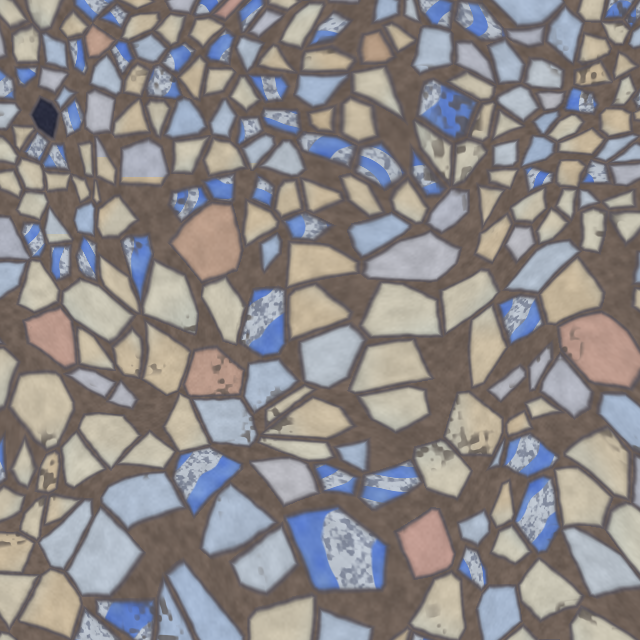
Reproduce this texture procedurally as a Shadertoy shader.

```glsl
// Broken-tile mosaic: cream, pale blue and painted shards set in brown grout.
// A weighted Voronoi diagram, denser toward the top, gives the shards;
// random straight cuts sharpen them, noise adds glaze, speckle and dirt.

const float CELLS = 10.0;

float hash(vec2 p) {
    return fract(sin(dot(p, vec2(127.1, 311.7))) * 43758.5453);
}

vec2 hash2(vec2 p) {
    return vec2(hash(p), hash(p + 17.3));
}

float noise(vec2 p) {
    vec2 i = floor(p), f = fract(p);
    f = f * f * (3.0 - 2.0 * f);
    return mix(mix(hash(i), hash(i + vec2(1, 0)), f.x),
               mix(hash(i + vec2(0, 1)), hash(i + vec2(1, 1)), f.x), f.y);
}

// Seed i of a grid cell: position, Voronoi weight, size (0 when unused).
// Split cells hold four small seeds, the others one large seed.
vec4 seed(vec2 cell, int i) {
    float crowding = 0.13 + 0.8 * smoothstep(0.55, 0.82, (cell.y + 0.5) / CELLS);
    bool split = hash(cell + 4.7) < crowding;
    if (i > 0 && !split) return vec4(0);
    float size = split ? 0.5 : 1.0;
    vec2 sub = vec2(i % 2, i / 2);
    vec2 jitter = hash2(cell * 2.0 + sub + 0.37) - 0.5;
    vec2 pos = cell + (sub + 0.5 + 0.85 * jitter) * size;
    float weight = (hash(cell * 2.0 + sub + 8.1) - 0.4) * 0.2 * size * size;
    return vec4(pos, weight, size);
}

// Colour of one shard; rel is the offset from its seed, id a random key.
vec3 shardColor(vec2 p, vec2 rel, vec2 id, float size, float height) {
    float kind = hash(id + 2.3), tone = hash(id + 5.9);
    float angle = 6.2832 * hash(id + 7.7);
    float along = dot(rel, vec2(cos(angle), sin(angle))) / size;
    float across = dot(rel, vec2(-sin(angle), cos(angle))) / size;
    float creamShare = mix(0.58, 0.42, smoothstep(0.6, 0.9, height));
    vec3 cream = mix(vec3(0.77, 0.70, 0.59), vec3(0.78, 0.77, 0.71), tone);
    vec3 pale = mix(vec3(0.63, 0.70, 0.80), vec3(0.72, 0.75, 0.78), tone);
    vec3 col;
    if (kind < creamShare) {
        col = mix(cream, vec3(0.72, 0.76, 0.75), 0.4 * smoothstep(0.0, 0.6, along));
    } else if (kind < 0.77) {
        col = mix(pale, vec3(0.70, 0.68, 0.70), 0.6 * step(0.7, hash(id + 3.1)));
    } else if (kind < 0.955) {
        // Speckled white glaze with curved blue brush bands
        float speckle = noise(p * 15.0) * 0.6 + noise(p * 28.0) * 0.4;
        col = mix(vec3(0.50, 0.53, 0.60), vec3(0.73, 0.76, 0.80), smoothstep(0.25, 0.6, speckle));
        float curve = along + across * across * (tone - 0.5) * 2.0 + 0.12 * noise(p * 4.0);
        float band = sin(curve * mix(5.0, 10.0, tone) + 6.0 * hash(id + 9.2));
        vec3 blue = mix(vec3(0.34, 0.47, 0.79), vec3(0.46, 0.58, 0.80), noise(p * 5.0));
        col = mix(col, blue, smoothstep(-0.05, 0.2, band));
    } else if (kind < 0.99) {
        col = mix(vec3(0.75, 0.60, 0.57), vec3(0.70, 0.60, 0.51), tone);
    } else {
        col = vec3(0.17, 0.18, 0.25);
    }
    // Mottling and sparse dirt
    col *= 0.95 + 0.10 * noise(p * 6.0);
    float dirt = smoothstep(0.74, 0.9, noise(p * 1.7 + 40.0)) * smoothstep(0.45, 0.75, noise(p * 11.0));
    return mix(col, vec3(0.36, 0.33, 0.31), 0.75 * dirt);
}

void mainImage(out vec4 fragColor, in vec2 fragCoord) {
    vec2 uv = fragCoord / iResolution.y;
    vec2 p = uv * CELLS;
    p += vec2(noise(p * 0.45), noise(p * 0.45 + 31.0)) - 0.5;
    vec2 home = floor(p);

    // Owning seed
    vec4 own = vec4(0);
    float nearest = 1e3;
    for (int y = -2; y <= 2; y++)
    for (int x = -2; x <= 2; x++)
    for (int i = 0; i < 4; i++) {
        vec4 s = seed(home + vec2(x, y), i);
        if (s.w == 0.0) break;
        vec2 r = s.xy - p;
        float power = dot(r, r) - s.z;
        if (power < nearest) { nearest = power; own = s; }
    }

    // Distance to the closest border with a neighbour
    float d = 1e3;
    for (int y = -2; y <= 2; y++)
    for (int x = -2; x <= 2; x++)
    for (int i = 0; i < 4; i++) {
        vec4 s = seed(home + vec2(x, y), i);
        if (s.w == 0.0) break;
        float gap = length(s.xy - own.xy);
        if (gap < 1e-3) continue;
        vec2 r = s.xy - p;
        d = min(d, (dot(r, r) - s.z - nearest) / (2.0 * gap));
    }

    // Random straight cuts, then the inset for the grout
    vec2 rel = p - own.xy, id = floor(own.xy * 50.0);
    for (int i = 0; i < 3; i++) {
        float angle = 6.2832 * hash(id + float(i) * 3.7);
        float reach = own.w * mix(0.28, 0.75, hash(id + 11.0 + float(i)));
        d = min(d, reach - dot(rel, vec2(cos(angle), sin(angle))));
    }
    d -= mix(0.035, 0.06, hash(id + 1.9)) + 0.025 * (noise(p * 7.0) - 0.5);

    // Grout with a cool shadow around each shard
    vec3 grout = vec3(0.43, 0.375, 0.34) * (0.91 + 0.18 * noise(p * 9.0));
    grout = mix(grout, vec3(0.34, 0.33, 0.37), 0.75 * smoothstep(-0.07, -0.01, d));
    vec3 shard = shardColor(p, rel, id, own.w, uv.y);
    shard *= mix(0.88, 1.0, smoothstep(0.0, 0.09, d));
    vec3 col = mix(grout, shard, smoothstep(-0.025, 0.04, d));
    col += 0.03 * (noise(p * 22.0) - 0.5);
    fragColor = vec4(col, 1.0);
}
```
